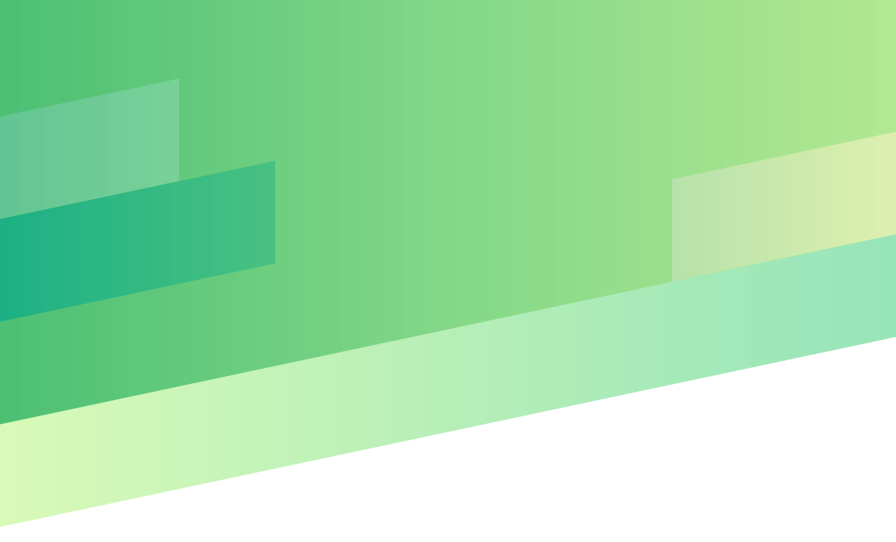
A WebGL 2 fragment shader for this background:

```glsl
#version 300 es
precision highp float;

uniform vec2 u_resolution;
out vec4 fragColor;

// Antialiased step: 0 below the edge, 1 above it
float softStep(float edge, float v) {
    return clamp((v - edge) / fwidth(v) + 0.5, 0.0, 1.0);
}

// Slanted lane between two depths, cut off at vertical sides
float strip(float depth, float lane, float x, float left, float right) {
    float across = softStep(lane, depth) - softStep(lane + 1.0, depth);
    return across * softStep(left, x) * (1.0 - softStep(right, x));
}

// Three-stop horizontal gradient
vec3 ramp(vec3 start, vec3 middle, vec3 end, float t) {
    return t < 0.5 ? mix(start, middle, t * 2.0) : mix(middle, end, t * 2.0 - 1.0);
}

void main() {
    vec2 uv = gl_FragCoord.xy / u_resolution;

    // Depth counts lanes downward from the top, along the shared slant
    float depth = (1.0 - uv.y + 0.3505 * uv.x - 0.215) / 0.1893;

    // Faint vertical banding in the gradients
    float t = mix(uv.x, (floor(uv.x * 42.0) + 0.5) / 42.0, 0.6);

    // Green field
    vec3 color = ramp(vec3(0.30, 0.75, 0.455), vec3(0.512, 0.845, 0.53),
                      vec3(0.70, 0.91, 0.57), t);

    // Pale strip, upper left
    vec3 mist = mix(vec3(0.385, 0.77, 0.575), vec3(0.475, 0.82, 0.60), t / 0.2);
    color = mix(color, mist, strip(depth, 0.0, uv.x, -1.0, 0.2));

    // Teal strip, left
    vec3 teal = mix(vec3(0.11, 0.69, 0.52), vec3(0.285, 0.755, 0.505), t / 0.307);
    color = mix(color, teal, strip(depth, 1.0, uv.x, -1.0, 0.307));

    // Cream strip, right
    vec3 cream = mix(vec3(0.715, 0.885, 0.665), vec3(0.87, 0.94, 0.685), (t - 0.75) * 4.0);
    color = mix(color, cream, strip(depth, 2.0, uv.x, 0.75, 2.0));

    // Full-width mint band
    vec3 mint = ramp(vec3(0.85, 0.98, 0.72), vec3(0.715, 0.935, 0.72),
                     vec3(0.59, 0.895, 0.725), t);
    color = mix(color, mint, softStep(3.0, depth));

    // White ground below the band
    color = mix(color, vec3(1.0), softStep(4.0, depth));

    fragColor = vec4(color, 1.0);
}
```
